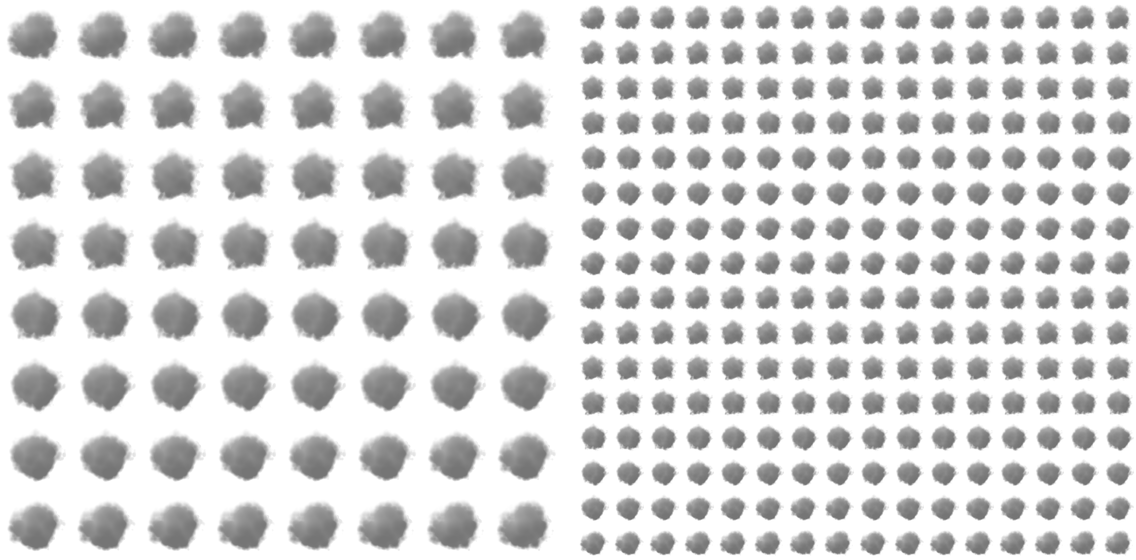
Left, the tile; right, the same tile 2 across and 2 down.
Write a Shadertoy shader that draws this pattern.

```glsl
// Grid of soft grey smoke puffs, each one frame of a slowly looping billow.
#define GRID 8.0
#define RADIUS 0.388
#define EDGE_SOFT 0.12
#define BILLOW_SCALE 4.0
#define BILLOW_DEPTH 0.13
#define FACETING 0.75
#define LOBE 0.035
#define WISP 0.2
#define CORE_GREY 0.52
#define LIGHT_SLOPE 0.38
#define LIGHT_DIR vec2(-0.40, 0.92)

const float TAU = 6.2831853;

vec2 hash2(vec2 p) {
    vec2 k = vec2(dot(p, vec2(127.1, 311.7)), dot(p, vec2(269.5, 183.3)));
    return fract(sin(k) * 43758.55);
}

// Smooth cellular noise around zero; its points circle with the phase.
float cells(vec2 p, float phase) {
    vec2 id = floor(p), f = fract(p);
    float sum = 0.0;
    for (int y = -1; y <= 1; y++)
    for (int x = -1; x <= 1; x++) {
        vec2 o = vec2(x, y);
        vec2 d = o + 0.5 + 0.36 * sin(phase + TAU * hash2(id + o)) - f;
        sum += exp(-6.0 * dot(d, d));
    }
    return 0.11 + log(sum) / 6.0;
}

// Circle that turns into a rounded pentagon with its tip up, and back.
float puffDistance(vec2 p, float phase) {
    float r = length(p);
    float a = atan(p.y, p.x + 1e-5) + 0.35 * TAU;
    float sector = mod(a, TAU / 5.0) - TAU / 10.0;
    float facet = FACETING * smoothstep(-0.5, 0.8, cos(phase - 0.29 * TAU));
    float d = mix(r, 1.09 * r * cos(sector), facet);
    float side = max(dot(p / max(r, 1e-3), vec2(-0.92, -0.39)), 0.0);
    return d - LOBE * max(cos(phase), 0.0) * pow(side, 6.0);
}

void mainImage(out vec4 fragColor, in vec2 fragCoord) {
    vec2 uv = fragCoord / iResolution.xy * GRID;
    vec2 cell = floor(uv);
    vec2 p = fract(uv) - 0.5;

    // Frames run left to right, then down; the last leads into the first.
    float frame = cell.x + GRID * (GRID - 1.0 - cell.y);
    float phase = TAU * frame / (GRID * GRID);

    // Layered billows
    float broad = cells(p * BILLOW_SCALE + 3.7, phase);
    float mid = cells(p * BILLOW_SCALE * 2.2 + 11.3, phase + 1.0);
    float fine = cells(p * BILLOW_SCALE * 4.6 + 23.9, phase + 2.0);
    float billow = broad + 0.55 * mid + 0.25 * fine;

    // Body and thin wisps on the right
    float depth = RADIUS - puffDistance(p, phase) + BILLOW_DEPTH * billow;
    float soft = EDGE_SOFT * (1.0 + 0.9 * p.y);
    float body = smoothstep(0.0, soft, depth);
    float wisp = smoothstep(0.0, 0.06, depth + 0.005 + 0.25 * mid + 0.1 * fine);
    wisp *= WISP * smoothstep(0.15, 0.32, p.x - 0.3 * p.y);
    float alpha = max(body, wisp) * (1.0 - smoothstep(0.41, 0.48, length(p)));

    // Light from the upper left
    float lit = dot(p, LIGHT_DIR);
    float grey = CORE_GREY + LIGHT_SLOPE * lit + 0.7 * lit * lit;
    grey -= 0.12 * (broad + 0.4 * mid);
    fragColor = vec4(vec3(mix(1.0, max(grey, 0.46), alpha)), 1.0);
}
```
